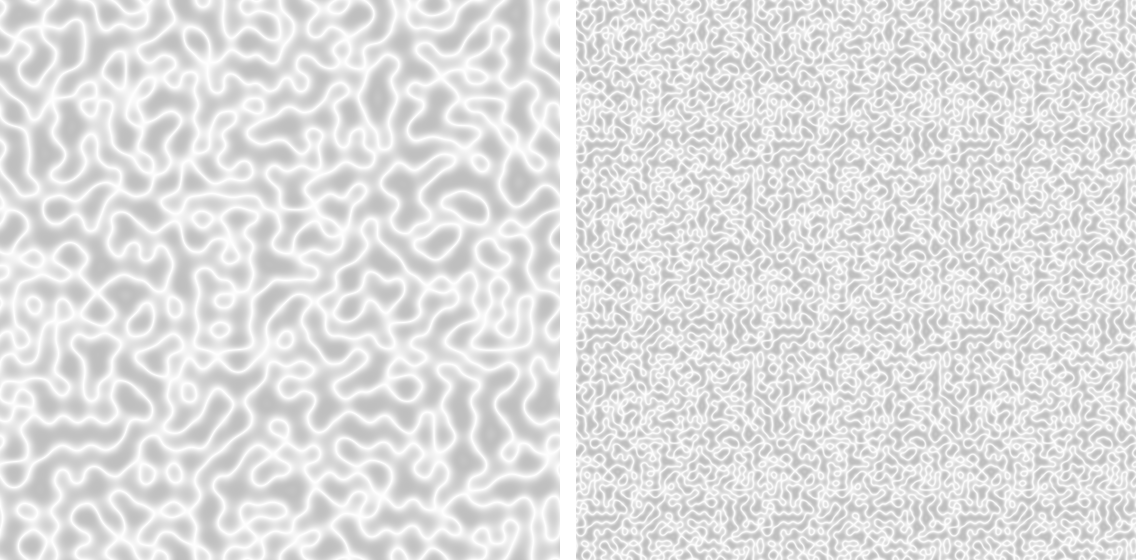
Left: one tile. Right: repeated 3 by 3.
This texture is drawn by a WebGL 1 fragment shader. Its source:

```glsl
precision highp float;
// Draws a tiling web of soft white veins around pale grey patches.

uniform vec2 u_resolution;

#define CELLS 20.0            // noise cells per side, a whole number so it tiles
#define SEED 17.0
#define PATCH_LEVEL 0.50      // noise height at which a patch is darkest
#define VEIN_SOFTNESS 0.005   // rounding of the vein crest
#define VEIN_COLOR vec3(1.0)
#define PATCH_COLOR vec3(0.75)

// Sine-free hash: lattice point to two values in 0..1
vec2 hash2(vec2 p) {
    vec3 q = fract(vec3(p.xyx) * vec3(0.1031, 0.1030, 0.0973));
    q += dot(q, q.yzx + 33.33);
    return fract((q.xx + q.yz) * q.zy);
}

// Unit gradient at a lattice point, wrapped at the canvas edge
vec2 gradientAt(vec2 corner) {
    vec2 direction = hash2(mod(corner, CELLS) + SEED) - 0.5;
    return direction * inversesqrt(dot(direction, direction) + 1e-6);
}

float cornerSlope(vec2 cell, vec2 local, vec2 offset) {
    return dot(gradientAt(cell + offset), local - offset);
}

// Periodic gradient noise with quintic blending
float gradientNoise(vec2 p) {
    vec2 cell = floor(p);
    vec2 local = p - cell;
    vec2 blend = local * local * local * (local * (local * 6.0 - 15.0) + 10.0);
    float lower = mix(cornerSlope(cell, local, vec2(0.0, 0.0)),
                      cornerSlope(cell, local, vec2(1.0, 0.0)), blend.x);
    float upper = mix(cornerSlope(cell, local, vec2(0.0, 1.0)),
                      cornerSlope(cell, local, vec2(1.0, 1.0)), blend.x);
    return mix(lower, upper, blend.y);
}

void main() {
    vec2 uv = gl_FragCoord.xy / u_resolution;
    float height = gradientNoise(uv * CELLS);

    // Veins follow the zero contour; patches level off away from it
    float distanceFromVein = sqrt(height * height + VEIN_SOFTNESS * VEIN_SOFTNESS);
    float x = distanceFromVein / PATCH_LEVEL;
    float shade = x * (2.0 - x);

    gl_FragColor = vec4(mix(VEIN_COLOR, PATCH_COLOR, shade), 1.0);
}
```
